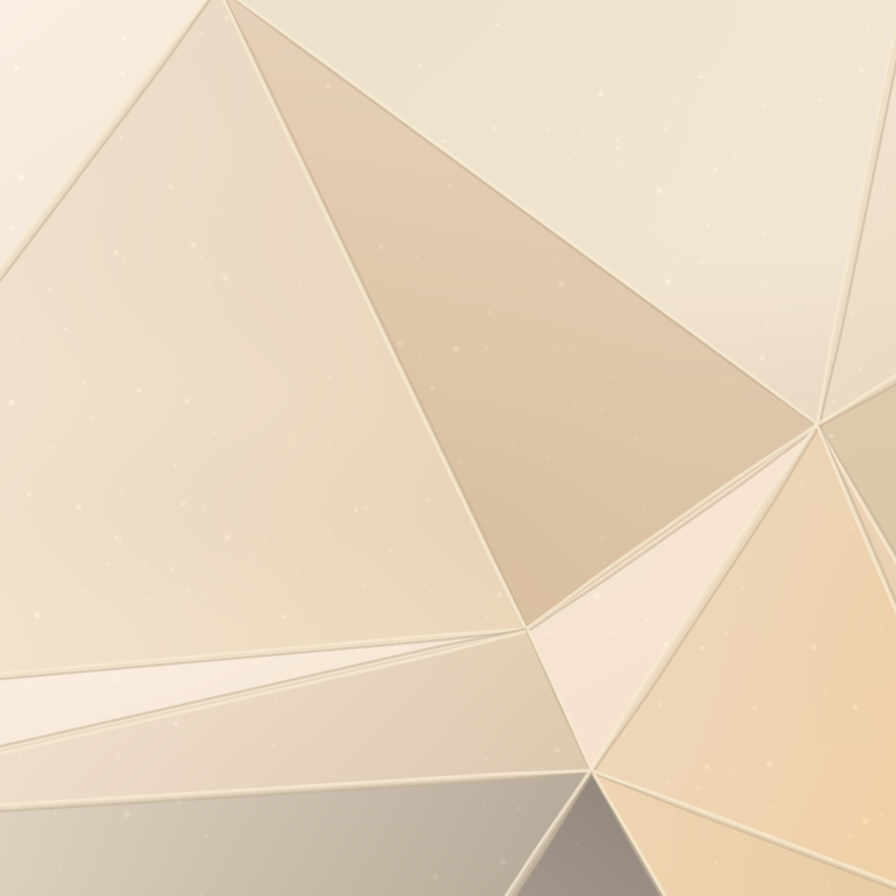
This background is drawn by a Shadertoy shader. Its source:

```glsl
// Pale low-poly backdrop: large triangular facets in cream, peach and taupe.
// Each facet blends three corner colours; bevelled seams carry a highlight
// and a shadow, and faint dust with soft mottling covers the surface.

// Corners of the mesh, in canvas units; some lie outside the canvas
const vec2 APEX = vec2(0.2435, 1.0156);
const vec2 HUB = vec2(0.913, 0.525);
const vec2 CENTRE = vec2(0.5885, 0.297);
const vec2 FOOT = vec2(0.660, 0.139);
const vec2 WEST = vec2(-0.364, 0.213);
const vec2 SOUTHWEST = vec2(-0.3925, 0.0736);
const vec2 NORTHEAST = vec2(1.02, 1.047);
const vec2 EAST = vec2(1.1, 0.634);
const vec2 EAST_LOW = vec2(1.1, 0.207);
const vec2 SOUTHEAST = vec2(1.162, -0.051);
const vec2 BASE_LEFT = vec2(0.48, -0.139);
const vec2 BASE_RIGHT = vec2(0.80, -0.104);

const vec3 HIGHLIGHT = vec3(0.97, 0.92, 0.82);
const vec3 SHADOW = vec3(0.76, 0.68, 0.57);

float hash(vec2 p) {
    vec3 q = fract(vec3(p.xyx) * 0.1031);
    q += dot(q, q.yzx + 33.33);
    return fract((q.x + q.y) * q.z);
}

float noise(vec2 p) {
    vec2 i = floor(p), f = fract(p);
    f = f * f * (3.0 - 2.0 * f);
    float low = mix(hash(i), hash(i + vec2(1, 0)), f.x);
    float high = mix(hash(i + vec2(0, 1)), hash(i + vec2(1, 1)), f.x);
    return mix(low, high, f.y);
}

float cross2(vec2 a, vec2 b) { return a.x * b.y - a.y * b.x; }

// Triangle with a colour at each corner, blended by barycentric weights
vec3 facet(vec3 base, vec2 p, vec2 a, vec2 b, vec2 c,
           vec3 colA, vec3 colB, vec3 colC, float aa) {
    float area = cross2(b - a, c - a);
    vec3 w = vec3(cross2(c - b, p - b), cross2(a - c, p - c), cross2(b - a, p - a)) / area;
    vec3 heights = abs(area) / vec3(length(c - b), length(a - c), length(b - a));
    vec3 d = w * heights;
    float inside = smoothstep(-aa, aa, min(d.x, min(d.y, d.z)));
    return mix(base, colA * w.x + colB * w.y + colC * w.z, inside);
}

float stripe(float d, float halfWidth, float aa) {
    return 1.0 - smoothstep(halfWidth - aa, halfWidth + aa, abs(d));
}

// Bevelled seam: highlight to the left of a->b, shadow to the right
vec3 seam(vec3 base, vec2 p, vec2 a, vec2 b, float width, float aa) {
    vec2 along = normalize(b - a);
    float t = dot(p - a, along), len = length(b - a);
    float d = cross2(along, p - a);
    float ends = smoothstep(-aa, aa, t) * smoothstep(-aa, aa, len - t);
    float w = width * mix(0.4, 1.0, smoothstep(0.0, 0.12, min(t, len - t)));
    vec3 col = mix(base, mix(HIGHLIGHT, SHADOW, 0.3), 0.45 * ends * stripe(d, w, aa));
    col = mix(col, SHADOW, 0.5 * ends * stripe(d + w, 0.0015, aa));
    return mix(col, HIGHLIGHT, 0.75 * ends * stripe(d - w, 0.0018, aa));
}

// One faint round speck at a random place in each grid cell
float dust(vec2 p, float cells) {
    vec2 id = floor(p * cells);
    vec2 spot = 0.2 + 0.6 * vec2(hash(id + 3.1), hash(id + 17.7));
    float radius = mix(0.03, 0.10, hash(id + 41.3));
    float d = length(fract(p * cells) - spot);
    return step(0.72, hash(id + 9.2)) * (1.0 - smoothstep(0.2 * radius, radius, d));
}

void mainImage(out vec4 fragColor, in vec2 fragCoord) {
    vec2 p = fragCoord / iResolution.xy;
    float aa = 0.9 / iResolution.y;

    // Upper right field
    vec3 col = mix(vec3(0.925, 0.88, 0.80), vec3(0.95, 0.90, 0.83), smoothstep(0.3, 0.9, p.x));
    col = mix(vec3(0.915, 0.855, 0.77), col, smoothstep(0.5, 0.75, p.y));

    // Facets of the upper half
    col = facet(col, p, APEX, WEST, vec2(-0.3, 1.3), vec3(0.97, 0.92, 0.86), vec3(0.95, 0.90, 0.85), vec3(1.02, 0.98, 0.96), aa);
    col = facet(col, p, APEX, WEST, CENTRE, vec3(0.915, 0.85, 0.77), vec3(0.96, 0.92, 0.84), vec3(0.918, 0.835, 0.725), aa);
    col = facet(col, p, APEX, CENTRE, HUB, vec3(0.90, 0.81, 0.72), vec3(0.845, 0.745, 0.62), vec3(0.865, 0.775, 0.665), aa);
    col = facet(col, p, HUB, NORTHEAST, EAST, vec3(0.925, 0.86, 0.77), vec3(0.96, 0.91, 0.84), vec3(0.93, 0.86, 0.76), aa);
    col = facet(col, p, HUB, EAST, EAST_LOW, vec3(0.875, 0.79, 0.68), vec3(0.875, 0.80, 0.69), vec3(0.86, 0.77, 0.65), aa);

    // Facets of the lower half
    col = facet(col, p, HUB, EAST_LOW, SOUTHEAST, vec3(0.91, 0.82, 0.71), vec3(0.94, 0.83, 0.69), vec3(0.94, 0.82, 0.67), aa);
    col = facet(col, p, HUB, FOOT, SOUTHEAST, vec3(0.925, 0.83, 0.71), vec3(0.93, 0.835, 0.725), vec3(0.945, 0.81, 0.62), aa);
    col = facet(col, p, FOOT, SOUTHEAST, BASE_RIGHT, vec3(0.935, 0.83, 0.70), vec3(0.89, 0.79, 0.62), vec3(0.93, 0.82, 0.67), aa);
    col = facet(col, p, FOOT, BASE_RIGHT, BASE_LEFT, vec3(0.57, 0.53, 0.49), vec3(0.62, 0.57, 0.53), vec3(0.69, 0.65, 0.61), aa);
    col = facet(col, p, FOOT, BASE_LEFT, SOUTHWEST, vec3(0.72, 0.67, 0.61), vec3(0.72, 0.67, 0.60), vec3(0.955, 0.915, 0.84), aa);
    col = facet(col, p, CENTRE, FOOT, SOUTHWEST, vec3(0.885, 0.81, 0.71), vec3(0.86, 0.78, 0.68), vec3(0.98, 0.92, 0.87), aa);
    col = facet(col, p, CENTRE, WEST, SOUTHWEST, vec3(0.96, 0.90, 0.83), vec3(0.995, 0.95, 0.91), vec3(0.99, 0.94, 0.89), aa);
    col = facet(col, p, HUB, CENTRE, FOOT, vec3(0.965, 0.89, 0.82), vec3(0.96, 0.89, 0.82), vec3(0.965, 0.88, 0.81), aa);

    // Soft mottling and dust
    col += 0.012 * (noise(p * vec2(4.0, 7.0) + 2.0) - 0.5);
    col += 0.045 * dust(p, 17.0) + 0.03 * dust(p + 0.37, 29.0);

    // Seams
    col = seam(col, p, WEST, APEX, 0.0045, aa);
    col = seam(col, p, CENTRE, APEX, 0.0022, aa);
    col = seam(col, p, HUB, APEX, -0.0018, aa);
    col = seam(col, p, WEST, CENTRE, 0.0030, aa);
    col = seam(col, p, CENTRE, SOUTHWEST, 0.0040, aa);
    col = seam(col, p, SOUTHWEST, FOOT, 0.0035, aa);
    col = seam(col, p, CENTRE, HUB, 0.0045, aa);
    col = seam(col, p, CENTRE, FOOT, 0.0020, aa);
    col = seam(col, p, FOOT, HUB, 0.0055, aa);
    col = seam(col, p, HUB, NORTHEAST, 0.0045, aa);
    col = seam(col, p, HUB, EAST, 0.0045, aa);
    col = seam(col, p, EAST_LOW, HUB, 0.0022, aa);
    col = seam(col, p, SOUTHEAST, HUB, 0.0022, aa);
    col = seam(col, p, FOOT, SOUTHEAST, 0.0028, aa);
    col = seam(col, p, FOOT, BASE_RIGHT, 0.0022, aa);
    col = seam(col, p, BASE_LEFT, FOOT, 0.0045, aa);

    fragColor = vec4(clamp(col, 0.0, 1.0), 1.0);
}
```
